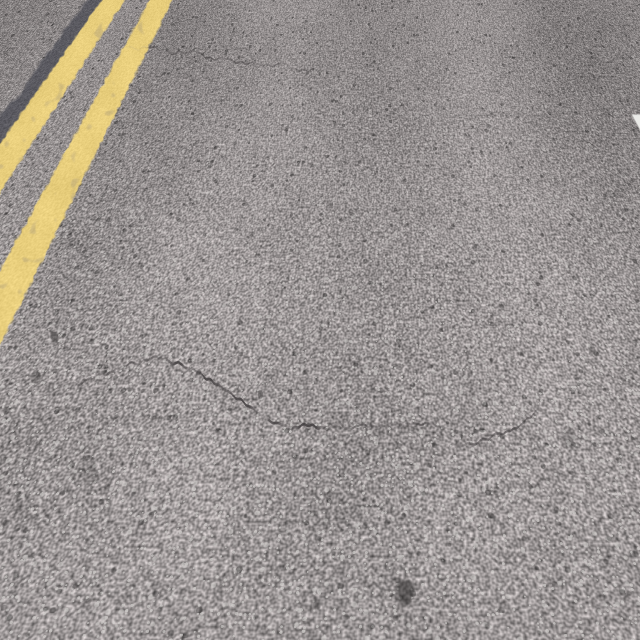
A three.js fragment shader for this texture:

```glsl
// Sunlit asphalt seen in perspective, with a double yellow line, cracks and oil spots.
// Grain is gradient noise and scattered chips in a frame that shrinks toward a vanishing
// point; paint, shadow and cracks are soft bands around simple curves.
varying vec2 vUv;

float hash(vec2 p) {
  p = fract(p * vec2(0.1031, 0.1137));
  p += dot(p, p.yx + 33.33);
  return fract((p.x + p.y) * p.x * 17.0 + p.y * 9.0);
}

vec2 gradient(vec2 cell) {
  float a = 6.2832 * hash(cell);
  return vec2(cos(a), sin(a));
}

float noise(vec2 p) {
  vec2 i = floor(p), f = fract(p), e = vec2(0.0, 1.0);
  vec2 u = f * f * f * (f * (f * 6.0 - 15.0) + 10.0);
  return mix(mix(dot(gradient(i), f), dot(gradient(i + e.yx), f - e.yx), u.x),
             mix(dot(gradient(i + e), f - e), dot(gradient(i + 1.0), f - 1.0), u.x), u.y);
}

// One jittered pale chip in some of the cells
float chips(vec2 p, float share) {
  vec2 i = floor(p);
  vec2 centre = 0.5 + 0.36 * (vec2(hash(i + 7.0), hash(i + 31.0)) - 0.5);
  float radius = 0.2 + 0.22 * hash(i + 53.0);
  float disc = 1.0 - smoothstep(radius - 0.14, radius + 0.14, length(fract(p) - centre));
  return disc * step(hash(i), share);
}

// Soft coverage between two limits
float band(float x, float lo, float hi, float soft) {
  return smoothstep(lo - soft, lo + soft, x) * (1.0 - smoothstep(hi - soft, hi + soft, x));
}

// Thin line at height y that fades at both ends and varies along its length
float crack(vec2 p, float y, float x0, float x1, float width) {
  float wander = 0.012 * noise(vec2(p.x * 28.0, y + 3.0)) + 0.007 * noise(vec2(p.x * 95.0, 8.3));
  float line = 1.0 - smoothstep(width * 0.4, width * 1.5, abs(p.y - y - wander));
  float strength = clamp(0.75 + 1.1 * noise(vec2(p.x * 45.0, 1.7)), 0.15, 1.0);
  return line * strength * band(p.x, x0, x1, 0.02);
}

void main() {
  // p.y is measured down from the far edge
  vec2 p = vec2(vUv.x, 1.0 - vUv.y);
  float depth = p.y + 0.645;
  vec2 road = vec2((p.x - 0.6) / depth, log(depth)) + 4.0;

  // Broad tone: wheel tracks, dim far corners, blotches
  float tone = 0.545 + 0.045 * smoothstep(0.0, 0.45, p.y);
  tone += 0.025 * cos((road.x - 3.76) * 15.0) * (1.0 - 0.5 * p.y);
  tone -= 0.06 * smoothstep(0.78, 1.05, p.x) * (1.0 - smoothstep(0.0, 0.6, p.y));
  tone -= 0.035 * (1.0 - smoothstep(0.0, 0.3, p.x)) * (1.0 - smoothstep(0.1, 0.6, p.y));
  tone += 0.035 * noise(p * 5.0) + 0.03 * noise(p * 17.0);

  // Stone grain, stronger up close
  float near = smoothstep(-0.15, 0.75, p.y);
  float grain = 0.27 * noise(road * 300.0) + 0.17 * noise(road * 170.0 + 40.0);
  grain += 0.05 * noise(road * 60.0);
  vec3 color = (tone + grain * mix(0.65, 1.15, near)) * vec3(1.02, 0.985, 0.985);
  float chip = chips(road * 240.0, 0.16) + 0.8 * chips(road * 150.0 + 9.0, 0.09);
  color = mix(color, vec3(0.82, 0.81, 0.80), min(chip, 1.0) * mix(0.25, 0.7, near));
  color *= 1.0 - 0.3 * chips(road * 125.0 + 21.0, 0.06);

  // Ragged dark strip beside the far line
  float ragged = 0.012 * noise(vec2(p.y * 26.0, 2.6)) + 0.005 * noise(p * 80.0);
  float strip = band(p.x + ragged, 0.138 - 0.74 * p.y, 0.167 - 0.7 * p.y, 0.004);
  color = mix(color, vec3(0.32, 0.32, 0.35) + 0.2 * grain, 0.85 * strip);

  // Cracks: far, main, and its continuation at the right
  float mainY = 0.605 - 0.045 * smoothstep(0.09, 0.24, p.x) + 0.108 * smoothstep(0.24, 0.47, p.x);
  float split = crack(p, mainY, 0.24, 0.54, 0.0023);
  split = max(split, 0.6 * crack(p, mainY, 0.11, 0.69, 0.0018));
  split = max(split, 0.75 * crack(p, 0.7 - 0.055 * smoothstep(0.73, 0.85, p.x), 0.71, 0.84, 0.002));
  split = max(split, 0.55 * crack(p, 0.047 + 0.13 * p.x, 0.2, 0.49, 0.0015));
  split = max(split, 0.3 * crack(p, 0.485 - 0.1 * p.x, 0.16, 0.33, 0.0015));
  color = mix(color, vec3(0.25, 0.235, 0.24), 0.85 * split);

  // Oil spots: centre, radius, strength
  vec4 spots[8];
  spots[0] = vec4(0.633, 0.924, 0.017, 0.72);
  spots[1] = vec4(0.495, 0.943, 0.008, 0.45);
  spots[2] = vec4(0.085, 0.526, 0.008, 0.65);
  spots[3] = vec4(0.055, 0.588, 0.009, 0.4);
  spots[4] = vec4(0.407, 0.616, 0.005, 0.6);
  spots[5] = vec4(0.143, 0.742, 0.013, 0.25);
  spots[6] = vec4(0.888, 0.683, 0.013, 0.28);
  spots[7] = vec4(0.925, 0.548, 0.006, 0.4);
  for (int i = 0; i < 8; i++) {
    vec4 s = spots[i];
    float r = length((p - s.xy) * vec2(1.15, 0.8)) / s.z + 0.5 * noise(p * 75.0);
    color = mix(color, vec3(0.27, 0.26, 0.26) + 0.25 * grain, s.w * (1.0 - smoothstep(0.65, 1.2, r)));
  }

  // Double yellow line with worn edges and stains
  float x = p.x + 0.004 * noise(p * 110.0);
  float paint = band(x, 0.159 - 0.71 * p.y, 0.195 - 0.647 * p.y, 0.0025);
  paint = max(paint, band(x, 0.234 - 0.555 * p.y, 0.2695 - 0.5 * p.y, 0.0025));
  vec3 yellow = vec3(0.925, 0.82, 0.485) + 0.16 * grain + 0.04 * noise(p * 22.0);
  yellow = mix(yellow, vec3(0.73, 0.66, 0.48), 0.5 * smoothstep(0.3, 0.5, noise(p * 48.0)));
  color = mix(color, yellow, paint * (0.96 - 0.25 * split));

  // Tip of a white marking at the right edge
  float white = smoothstep(-0.002, 0.002, p.y - 0.179)
              * smoothstep(-0.002, 0.002, p.x - 0.987 - 0.55 * (p.y - 0.179));
  color = mix(color, vec3(0.92, 0.92, 0.91), white);

  gl_FragColor = vec4(clamp(color, 0.0, 1.0), 1.0);
}
```
